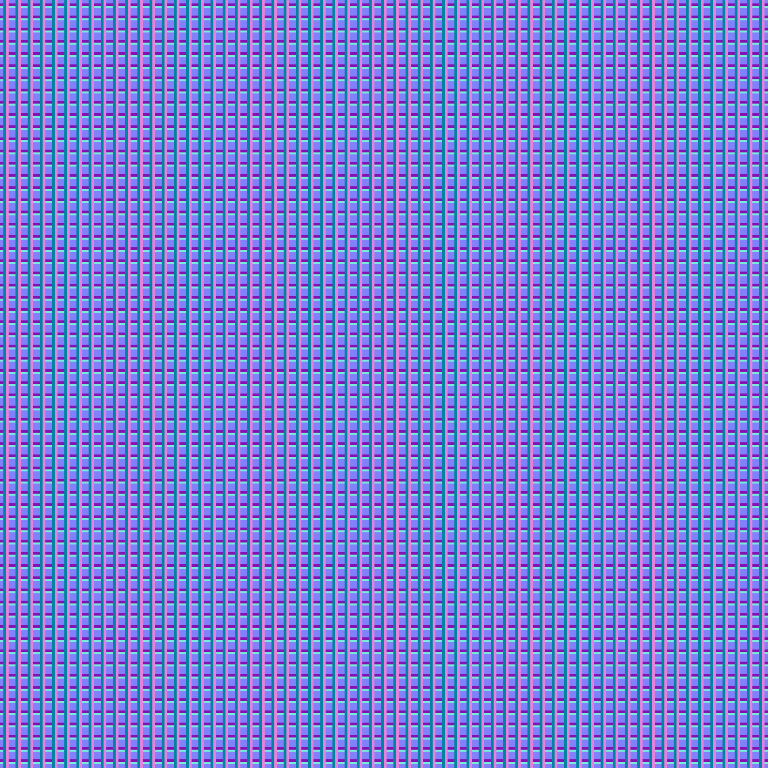
Write a WebGL 1 fragment shader that draws this texture map.

```glsl
precision highp float;
// Tangent-space normal map of a fine woven mesh, 63 by 63 cells.
// Each cell holds a raised vertical thread, two flanks meeting at a ridge,
// laid over a horizontal groove; every slope is a smoothed band of one colour.
uniform vec2 u_resolution;

// Coverage of the band from lo to hi, with edges of the given softness.
float band(float x, float lo, float hi, float softness) {
  float rise = clamp((x - lo) / softness + 0.5, 0.0, 1.0);
  float fall = clamp((hi - x) / softness + 0.5, 0.0, 1.0);
  return min(rise, fall);
}

void main() {
  vec2 cell = fract(gl_FragCoord.xy / u_resolution * 63.0);
  vec2 soft = 63.0 * 0.65 / u_resolution;

  // Flat cloth, cut by a groove: its lower wall faces up, its upper one down.
  vec3 color = vec3(0.505, 0.505, 0.99);
  vec3 wall = mix(vec3(0.47, 0.92, 0.85), vec3(0.51, 0.07, 0.70),
                  clamp((cell.y - 0.5) / soft.y + 0.5, 0.0, 1.0));
  color = mix(color, wall, band(cell.y, 0.335, 0.72, soft.y));

  // Thread on top: the left flank turns into the right one at the ridge.
  vec3 flank = mix(vec3(0.0, 0.51, 0.63), vec3(0.90, 0.51, 0.87),
                   clamp((cell.x - 0.495) / soft.x + 0.5, 0.0, 1.0));
  color = mix(color, flank, band(cell.x, 0.27, 0.715, soft.x));

  gl_FragColor = vec4(color, 1.0);
}
```
